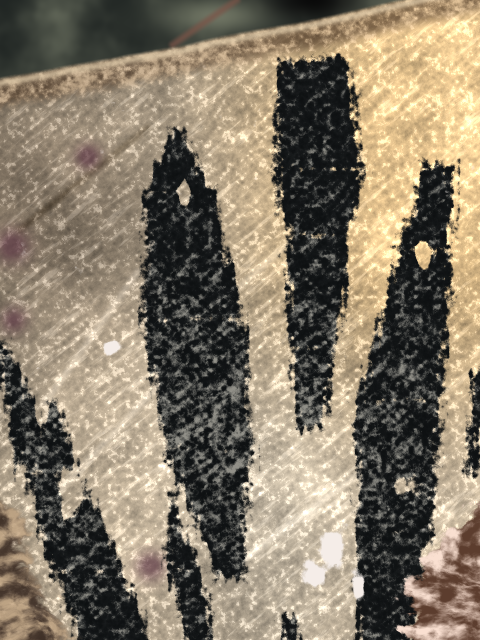
A Shadertoy shader for this texture:

```glsl
// Weathered tan leaf with diagonal veins, frayed black brush marks and crumbling corners.

float hash(vec2 p) {
    return fract(sin(dot(p, vec2(127.1, 311.7))) * 43758.5453);
}

float noise(vec2 p) {
    vec2 i = floor(p), f = fract(p);
    f = f * f * (3. - 2. * f);
    return mix(mix(hash(i), hash(i + vec2(1, 0)), f.x),
               mix(hash(i + vec2(0, 1)), hash(i + 1.), f.x), f.y);
}

float fbm(vec2 p) {
    float sum = 0., amp = .5;
    for (int i = 0; i < 5; i++) {
        sum += amp * noise(p);
        p = mat2(1.6, 1.2, -1.2, 1.6) * p + 7.3;
        amp *= .5;
    }
    return sum;
}

// Tapered upright band; each end is (centre x, y, half width)
float band(vec2 p, vec3 top, vec3 low) {
    vec3 s = mix(top, low, clamp((top.y - p.y) / (top.y - low.y), 0., 1.));
    return max(abs(p.x - s.x) - s.z, max(p.y - top.y, low.y - p.y) - .005);
}

// Brush mark of four joined bands
float mark(vec2 p, vec3 a, vec3 b, vec3 c, vec3 d, vec3 e) {
    return min(min(band(p, a, b), band(p, b, c)), min(band(p, c, d), band(p, d, e)));
}

// Soft elliptical spot
float spot(vec2 p, float x, float y, float rx, float ry) {
    vec2 q = (p - vec2(x, y)) / vec2(rx, ry);
    return exp(-dot(q, q));
}

// Soft line between two points
float vein(vec2 p, vec2 a, vec2 b) {
    vec2 e = b - a;
    float t = clamp(dot(p - a, e) / dot(e, e), 0., 1.);
    return smoothstep(.01, 0., length(p - a - e * t));
}

float brushMarks(vec2 p) {
    // Left centre, upper centre, right, lower left
    float d = mark(p, vec3(.277, .79, .008), vec3(.278, .7, .054), vec3(.301, .5, .077),
                   vec3(.327, .3, .066), vec3(.358, .098, .022));
    d = min(d, mark(p, vec3(.488, .9, .054), vec3(.496, .74, .071), vec3(.497, .635, .048),
                    vec3(.484, .45, .036), vec3(.486, .34, .018)));
    d = min(d, mark(p, vec3(.689, .735, .024), vec3(.664, .61, .041), vec3(.621, .375, .065),
                    vec3(.617, .17, .058), vec3(.598, -.02, .04)));
    d = min(d, mark(p, vec3(.083, .37, .008), vec3(.08, .26, .045), vec3(.14, .11, .056),
                    vec3(.18, -.02, .056), vec3(.19, -.1, .05)));
    // Small marks
    d = min(d, band(p, vec3(.003, .455, .012), vec3(.055, .27, .03)));
    d = min(d, band(p, vec3(.266, .23, .003), vec3(.288, .11, .023)));
    d = min(d, band(p, vec3(.288, .11, .024), vec3(.315, -.02, .02)));
    d = min(d, band(p, vec3(.748, .41, .012), vec3(.735, .26, .005)));
    d = min(d, band(p, vec3(.452, .035, .017), vec3(.455, -.02, .02)) + .006);
    // Bare patches
    return d + .07 * spot(p, .107, .217, .018, .04) + .06 * spot(p, .662, .597, .011, .022)
             + .06 * spot(p, .627, .245, .024, .03) + .04 * spot(p, .288, .695, .008, .03);
}

void mainImage(out vec4 fragColor, in vec2 fragCoord) {
    vec2 p = fragCoord / iResolution.xy * vec2(.75, 1);
    vec2 along = mat2(.77, -.64, .64, .77) * p;
    float cloud = fbm(p * 8.), grit = fbm(p * 140.);
    float fibre = fbm(along * vec2(24, 130));

    // Leaf: shaded at upper left, golden at right, pale below
    vec3 col = mix(vec3(.71, .65, .56), vec3(.87, .74, .54),
                   smoothstep(.22, .6, p.x) * smoothstep(.2, .6, p.y));
    col = mix(col, vec3(.45, .4, .34), .9 * spot(p, .04, .67, .22, .25));
    col = mix(col, vec3(.75, .71, .64), .6 * spot(p, .43, .2, .14, .28));
    col *= .38 + .6 * cloud + .5 * grit + .26 * fibre;
    col += .15 * smoothstep(.55, .75, grit) + .1 * smoothstep(.55, .75, fibre);

    // Veins and purple stains
    float pale = vein(p, vec2(.07, .37), vec2(.215, .575)) + vein(p, vec2(.09, .23), vec2(.25, .4))
               + vein(p, vec2(.36, .11), vec2(.56, .26)) + vein(p, vec2(.35, .53), vec2(.54, .7));
    col += .13 * pale - .12 * vein(p, vec2(.03, .64), vec2(.23, .8));
    float stain = spot(p, .138, .755, .018, .018) + spot(p, .02, .615, .025, .025)
                + spot(p, .02, .5, .02, .02) + spot(p, .236, .115, .022, .022);
    col = mix(col, vec3(.36, .22, .27), min(stain * (.2 + cloud), .7));

    // Black marks with dry-brush edges and pale speckles
    float d = brushMarks(p + .018 * (vec2(cloud, fbm(p * 9. + 4.)) - .5));
    d += .016 * (noise(p * vec2(170, 22)) - .5) + .024 * (grit - .5);
    float worn = smoothstep(.5, .85, .35 * fibre + .7 * grit + .12 * spot(p, .34, .33, .5, .2));
    vec3 ink = mix(vec3(.05, .06, .065) + .13 * grit * grit, vec3(.68, .67, .63), .8 * worn);
    col = mix(col, ink, smoothstep(.005, -.006, d));

    // White flakes
    float flake = spot(p, .52, .145, .026, .03) + spot(p, .49, .098, .019, .024)
                + spot(p, .56, .09, .011, .035) + spot(p, .17, .455, .015, .015);
    col = mix(col, vec3(.96, .93, .91), smoothstep(.35, .65, flake + 1.3 * (fbm(p * 50.) - .5)));

    // Crumbling lower corners
    float crumb = fbm(p * vec2(38, 54) + 3. * cloud), ridge = smoothstep(.3, .72, crumb);
    float right = p.x - .635 - .85 * max(p.y - .085, 0.) + .07 * (crumb - .5);
    col = mix(col, mix(vec3(.36, .24, .18), vec3(.98, .88, .82), ridge), smoothstep(-.004, .006, right));
    float left = .04 + .06 * smoothstep(.15, 0., p.y) - p.x - max(p.y - .18, 0.) + .08 * (crumb - .5);
    col = mix(col, mix(vec3(.2, .14, .11), vec3(.76, .65, .52), ridge), .85 * smoothstep(-.01, .012, left));

    // Rough brown rim with a bright lip
    float rim = p.y - .876 - .17 * p.x - .035 * p.x * p.x - .008 * (cloud - .5);
    vec3 bark = mix(vec3(.32, .24, .17), vec3(.76, .65, .52), smoothstep(.3, .65, mix(grit, crumb, .5)));
    col = mix(col, bark, .7 * smoothstep(-.055, -.03, rim + .02 * (grit - .5)));
    col = mix(col, vec3(.88, .8, .67), .7 * exp(-pow(abs(rim + .005) / .006, 2.)));

    // Blurred dark backdrop
    vec3 back = mix(vec3(.13, .15, .14), vec3(.4, .42, .36), smoothstep(.3, .65, fbm(p * 5. + 2.)));
    back = mix(back, vec3(.5, .52, .44), .8 * spot(p, .34, .975, .09, .03));
    back = mix(back, vec3(.04), spot(p, .49, 1., .07, .03));
    back = mix(back, vec3(.48, .33, .28), .7 * vein(p, vec2(.27, .93), vec2(.37, 1)));
    fragColor = vec4(clamp(mix(col, back, smoothstep(-.002, .006, rim)), 0., 1.), 1);
}
```
